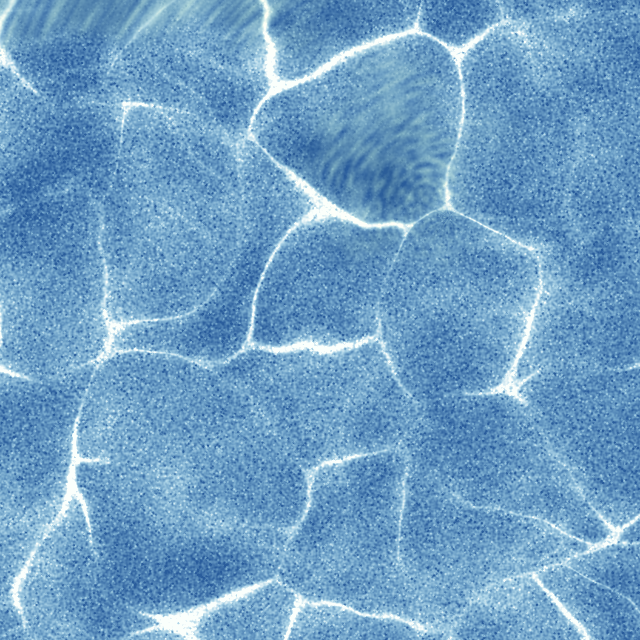
Reproduce this texture procedurally as a Shadertoy shader.

```glsl
// Sunlit pool floor: a net of bright caustic lines over speckled blue sand.
// The net is the border distance of a warped Voronoi pattern with rounded corners;
// gradient noise adds clouds, faint wisps, sand grain and refraction streaks.

const vec3 DEEP_BLUE = vec3(0.16, 0.36, 0.61);
const vec3 POOL_BLUE = vec3(0.44, 0.64, 0.79);
const vec3 PALE_BLUE = vec3(0.66, 0.82, 0.90);
const vec3 SUN_WHITE = vec3(0.98, 1.00, 0.99);
const vec3 GREEN_TINT = vec3(0.02, 0.015, -0.02);

vec2 hash2(vec2 p) {
    vec3 q = fract(p.xyx * vec3(0.1031, 0.1030, 0.0973));
    q += dot(q, q.yzx + 33.33);
    return fract((q.xx + q.yz) * q.zy);
}

float cornerSlope(vec2 corner, vec2 offset) {
    return dot(hash2(corner) * 2.0 - 1.0, offset);
}

float gradientNoise(vec2 p) {
    vec2 i = floor(p), f = fract(p);
    vec2 u = f * f * f * (f * (f * 6.0 - 15.0) + 10.0);
    vec2 e = vec2(1.0, 0.0);
    float low = mix(cornerSlope(i, f), cornerSlope(i + e, f - e), u.x);
    float high = mix(cornerSlope(i + e.yx, f - e.yx), cornerSlope(i + 1.0, f - 1.0), u.x);
    return mix(low, high, u.y);
}

float fbm(vec2 p) {
    float sum = 0.0, gain = 1.0;
    for (int i = 0; i < 4; i++) {
        sum += gain * gradientNoise(p);
        p = mat2(1.6, 1.2, -1.2, 1.6) * p + 7.3;
        gain *= 0.55;
    }
    return sum;
}

vec2 warp(vec2 p, float amount) {
    return p + amount * vec2(gradientNoise(p + 3.7), gradientNoise(p + 41.2));
}

float smoothMin(float a, float b, float k) {
    float h = max(k - abs(a - b), 0.0) / k;
    return min(a, b) - 0.25 * h * h * k;
}

vec2 cellPoint(vec2 cell) {
    return 0.1 + 0.8 * hash2(cell + 19.0);
}

// Distance to the nearest Voronoi border, rounded where borders meet
float cellBorder(vec2 p, float rounding) {
    vec2 cell = floor(p), f = fract(p), nearest = vec2(0.0);
    float best = 8.0;
    for (int y = -1; y <= 1; y++)
    for (int x = -1; x <= 1; x++) {
        vec2 g = vec2(x, y);
        vec2 r = g + cellPoint(cell + g) - f;
        if (dot(r, r) < best) { best = dot(r, r); nearest = r; }
    }
    float border = 8.0;
    for (int y = -2; y <= 2; y++)
    for (int x = -2; x <= 2; x++) {
        vec2 g = vec2(x, y);
        vec2 r = g + cellPoint(cell + g) - f;
        vec2 across = r - nearest;
        if (dot(across, across) > 0.0001)
            border = smoothMin(border, dot(0.5 * (nearest + r), normalize(across)), rounding);
    }
    return max(border, 0.0);
}

// Scattered round sand grains; share is the part of cells that hold one
float speckle(vec2 p, float share) {
    vec2 cell = floor(p);
    float dist = length(fract(p) - 0.3 - 0.4 * hash2(cell));
    return step(1.0 - share, hash2(cell + 71.0).x) * (1.0 - smoothstep(0.1, 0.6, dist));
}

// Bright lines that swell and fade, with a dusty glow around them
float caustics(vec2 p, float dust) {
    float border = cellBorder(p, 0.10);
    float strength = smoothstep(-0.20, 0.32, gradientNoise(p * 1.1 + 12.6));
    float width = mix(0.010, 0.027, strength);
    float core = strength * exp(-pow(border / width, 2.0));
    float glow = exp(-border * 9.0) * (0.5 + 0.5 * strength) * (1.0 + 1.3 * dust);
    return 0.55 * core + 0.22 * glow;
}

// Thin, nearly level filaments
float wisps(vec2 p) {
    float ridge = exp(-14.0 * abs(gradientNoise(warp(p, 0.7) * vec2(1.0, 2.2))));
    return ridge * smoothstep(-0.05, 0.35, gradientNoise(p * 0.6 + 8.4));
}

// Where the rippled surface smears the floor: top left strip and upper right patch
float streakMask(vec2 uv) {
    float ragged = 0.12 * gradientNoise(uv * 9.0);
    float strip = smoothstep(0.90, 0.98, uv.y + ragged) * (1.0 - smoothstep(0.35, 0.65, uv.x));
    float patchFade = smoothstep(0.05, 0.21, length(uv - vec2(0.62, 0.76)) + ragged);
    return max(strip, 1.0 - patchFade);
}

vec3 poolColor(float light) {
    vec3 c = mix(DEEP_BLUE, POOL_BLUE, clamp((light - 0.16) / 0.28, 0.0, 1.0));
    c = mix(c, PALE_BLUE, clamp((light - 0.44) / 0.22, 0.0, 1.0));
    return mix(c, SUN_WHITE, clamp((light - 0.66) / 0.30, 0.0, 1.0));
}

void mainImage(out vec4 fragColor, in vec2 fragCoord) {
    vec2 uv = fragCoord / min(iResolution.x, iResolution.y);
    vec2 net = warp(warp(uv * 4.6 + 2.0, 0.6), 0.2) + 0.05 * gradientNoise(uv * 22.0);

    // Light on the floor, brighter to the lower left
    float dust = fbm(uv * 14.0);
    float light = 0.30 - 0.035 * (uv.x + uv.y - 1.0);
    light += caustics(net, dust) + 0.14 * fbm(uv * 5.0 + 30.0) + 0.05 * dust;
    light += 0.15 * wisps(uv * 6.0 + 5.0) + 0.11 * exp(-9.0 * cellBorder(net * 0.7 + 9.0, 0.2));

    // Concentric refraction streaks
    float smear = streakMask(uv);
    vec2 ring = uv - vec2(0.70, 0.66);
    float streak = gradientNoise(vec2(length(ring) * 95.0, atan(ring.x, ring.y) * 5.0));
    light += smear * (0.26 * streak + 0.01);

    // Sand grain, stronger in the light
    mat2 turn = mat2(0.8, 0.6, -0.6, 0.8);
    float grain = 0.25 * gradientNoise(uv * 225.0) + 0.20 * gradientNoise(turn * uv * 140.0 + 50.0);
    grain += 0.17 * speckle(turn * uv * 215.0, 0.17) - 0.17 * speckle(turn * uv * 200.0 + 33.0, 0.14);
    light += grain * (0.65 + light) * (1.0 - 0.75 * smear);

    vec3 tint = GREEN_TINT * smear * (1.0 + 2.0 * streak);
    fragColor = vec4(clamp(poolColor(light) + tint, 0.0, 1.0), 1.0);
}
```
